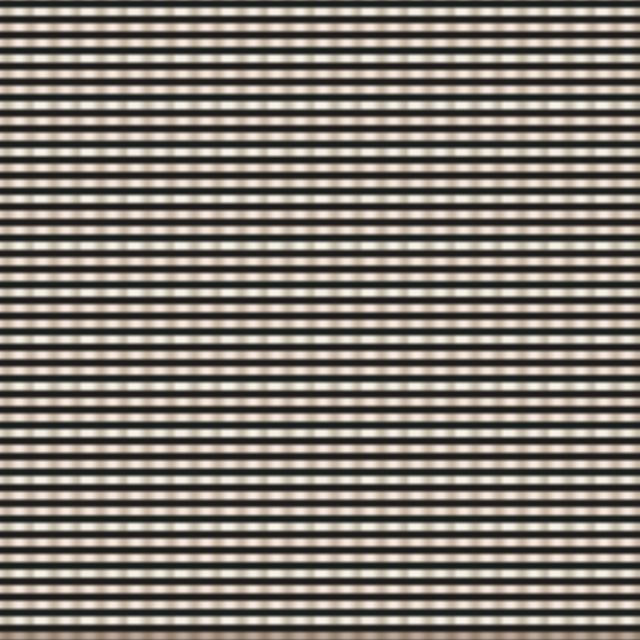
A Shadertoy shader for this pattern:

```glsl
// Ribbed weave: soft pale horizontal cords parted by dark grooves.
// Each cord is a smooth cross profile, lit by a run of long beads; the tint
// and the bead emphasis cycle every three cords, with slight hashed wear.

const float CORDS = 41.0;        // repeats down the canvas
const float BEADS = 27.35;       // repeats across the canvas
const float CORD_SHIFT = 0.25;   // places cord centres at half units
const float BEAD_SHIFT = 0.685;  // places bead gaps at whole units

float hash(vec2 p) {
    return fract(sin(dot(p, vec2(127.1, 311.7))) * 43758.5453);
}

// 1 on every third cord, 0 on the others
float everyThird(float index) {
    return 1.0 - step(0.5, abs(mod(index, 3.0) - 1.0));
}

// Rounded cord cross section: 1 on the crest, 0 in the groove
float cordProfile(float y) {
    return 1.0 - smoothstep(0.10, 0.42, abs(fract(y) - 0.5));
}

// Bead brightness along a cord; accented beads rise faster on the left
float beadGlow(float x, float accent) {
    float t = fract(x);
    float even = smoothstep(0.0, 0.48, t);
    float steep = smoothstep(0.0, 0.28, t);
    float fall = 1.0 - smoothstep(0.52, 1.0, t);
    return mix(even, steep, accent) * fall;
}

vec3 grooveColor(float index) {
    return mix(vec3(0.115, 0.108, 0.100), vec3(0.098, 0.115, 0.104), everyThird(index));
}

vec3 cordColor(float x, float index) {
    float third = everyThird(index);
    float bead = floor(x);
    float accent = third * (1.0 - mod(bead, 2.0));
    float wear = 0.94 + 0.10 * hash(vec2(bead, index));
    float glow = beadGlow(x, accent) * wear;

    vec3 gap = mix(vec3(0.79, 0.72, 0.65), vec3(0.78, 0.74, 0.67), third);
    vec3 crest = mix(vec3(0.97, 0.92, 0.88), vec3(0.97, 0.95, 0.91), third);
    return mix(gap, crest, glow);
}

void mainImage(out vec4 fragColor, in vec2 fragCoord) {
    vec2 uv = fragCoord / iResolution.xy;
    float y = uv.y * CORDS + CORD_SHIFT;
    float x = uv.x * BEADS + BEAD_SHIFT;
    float cord = floor(y);

    // The lowest cord is a duller selvage
    float selvage = 1.0 - step(0.5, cord);
    vec3 thread = cordColor(x, cord) * mix(vec3(1.0), vec3(0.76, 0.73, 0.70), selvage);

    // Grooves change tint at cord crests, where they are hidden
    vec3 groove = grooveColor(floor(y - 0.5));
    fragColor = vec4(mix(groove, thread, cordProfile(y)), 1.0);
}
```
